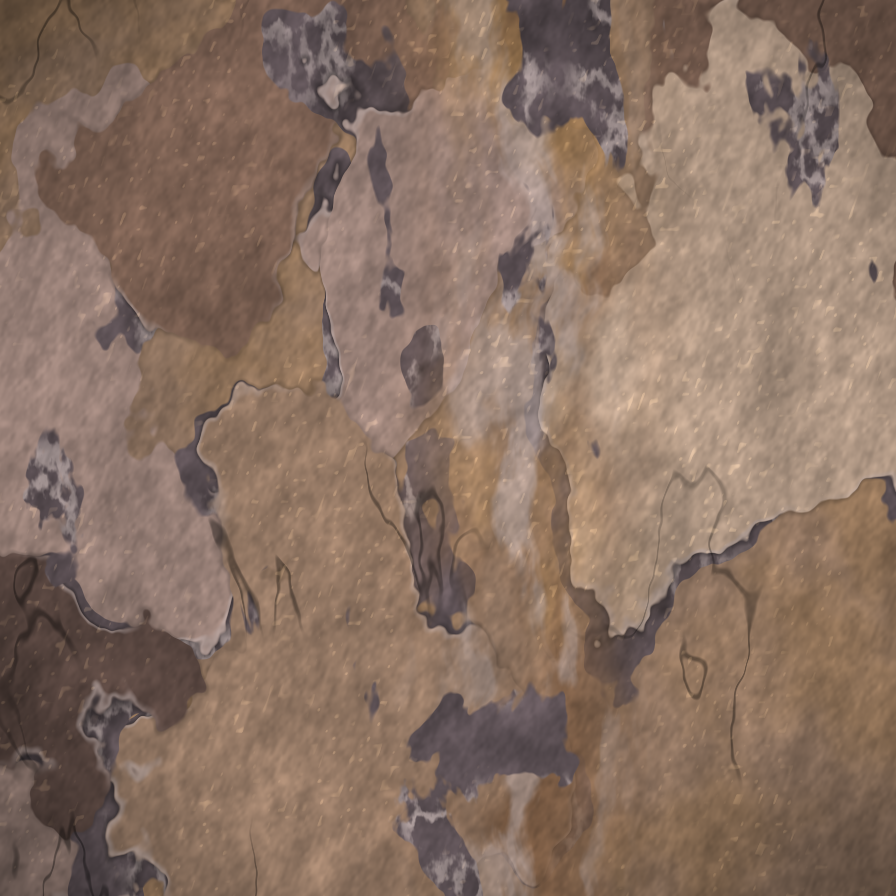
Give the GLSL for this texture, as a WebGL 2 fragment shader.

```glsl
#version 300 es
precision highp float;

uniform vec2 u_resolution;
out vec4 fragColor;

const vec3 BROWN = vec3(0.56, 0.455, 0.38);
const vec3 UMBER = vec3(0.48, 0.375, 0.32);
const vec3 PINK  = vec3(0.60, 0.505, 0.47);
const vec3 TAN   = vec3(0.69, 0.595, 0.52);
const vec3 DARK  = vec3(0.36, 0.285, 0.26);
const vec3 RUST  = vec3(0.49, 0.365, 0.27);
const vec3 OCHRE = vec3(0.61, 0.47, 0.32);
const vec3 SLATE = vec3(0.35, 0.305, 0.32);
const vec3 PALE  = vec3(0.70, 0.64, 0.63);

const float EDGE = 0.003;         // softness of plate borders
const float TILT = 0.18;          // lean of the plates
const float RAGGED = 0.48;        // how far borders wander
const float SLATE_WIDTH = 0.055;  // widest slate shelf beside a plate
const float SEAM_X = 0.60;
const float SEAM_WIDTH = 0.095;
const float GRAIN = 0.17;
const float VIGNETTE = 0.30;

// Plates from bottom to top: centre xy, half size zw
const int PLATES = 7;
const vec4 PLATE[PLATES] = vec4[](
    vec4(0.97, 0.90, 0.25, 0.30), vec4(0.06, 0.53, 0.20, 0.48),
    vec4(0.28, 0.86, 0.15, 0.30), vec4(0.42, 0.70, 0.10, 0.23),
    vec4(0.40, 0.18, 0.21, 0.36), vec4(0.83, 0.64, 0.19, 0.24),
    vec4(0.00, 0.03, 0.13, 0.20));
const vec3 PLATE_TONE[PLATES] = vec3[](UMBER, PINK, UMBER, PINK, BROWN, TAN, DARK);

float hash(vec2 p) {
    vec3 q = fract(p.xyx * 0.1031);
    q += dot(q, q.yzx + 33.33);
    return fract((q.x + q.y) * q.z);
}

float noise(vec2 p) {
    vec2 i = floor(p), f = fract(p);
    f = f * f * (3.0 - 2.0 * f);
    return mix(mix(hash(i), hash(i + vec2(1, 0)), f.x),
               mix(hash(i + vec2(0, 1)), hash(i + vec2(1, 1)), f.x), f.y);
}

float fbm(vec2 p) {
    float sum = 0.0, amp = 0.516;
    for (int i = 0; i < 5; i++) {
        sum += amp * noise(p);
        p = mat2(0.8, 0.6, -0.6, 0.8) * p * 2.03 + 11.7;
        amp *= 0.5;
    }
    return sum;
}

// Rounded diamond, positive inside
float plateDepth(vec2 p, vec4 plate) {
    vec2 l = p - plate.xy;
    l.x -= TILT * l.y;
    vec2 k = pow(abs(l / plate.zw), vec2(1.5));
    return (1.0 - pow(k.x + k.y, 0.667)) * min(plate.z, plate.w);
}

// Dark slate crossed by pale mineral veins
vec3 slateColour(vec2 p) {
    float vein = 1.0 - abs(2.0 * fbm(p * vec2(30.0, 17.0)) - 1.0);
    float patchy = smoothstep(0.42, 0.65, noise(p * vec2(16.0, 11.0) + 5.0));
    vec3 body = SLATE * (0.75 + 0.5 * fbm(p * 24.0));
    return mix(body, PALE, 0.75 * patchy * smoothstep(0.80, 0.98, vein));
}

void main() {
    vec2 p = gl_FragCoord.xy / u_resolution;
    vec2 drift = vec2(fbm(p * 4.0), fbm(p * 4.0 + 31.0)) - 0.5;
    vec2 w = p + 0.12 * drift;
    vec3 slate = slateColour(p);
    vec3 col = mix(BROWN, OCHRE, 0.45 * smoothstep(0.45, 0.7, fbm(w * 5.0 + 3.0)));

    // Overlapping plates with slate shelves, shadows and pale rims
    for (int i = 0; i < PLATES; i++) {
        vec2 seed = vec2(17.3, 9.1) * float(i + 1);
        float d = plateDepth(w, PLATE[i]) + RAGGED * (fbm(p * vec2(6.0, 4.5) + seed) - 0.5);
        float broken = noise(p * vec2(9.0, 6.0) + seed);
        float shelf = SLATE_WIDTH * smoothstep(0.55, 0.85, broken);
        col = mix(col, slate, smoothstep(-EDGE, EDGE, d + shelf - EDGE));
        col *= 1.0 - 0.35 * broken * smoothstep(-0.014, 0.0, d);
        col = mix(col, PLATE_TONE[i], smoothstep(-EDGE, EDGE, d));
        float rim = smoothstep(-EDGE, EDGE, d) * (1.0 - smoothstep(EDGE, 0.014, d));
        col = mix(col, PALE, 0.6 * rim * smoothstep(0.45, 0.75, broken));
    }

    // Rusty upright seam
    float offset = (w.x - SEAM_X) / SEAM_WIDTH;
    float seam = exp(-offset * offset);
    float stain = fbm(w * vec2(13.0, 6.0) + 50.0);
    vec3 rust = mix(RUST, OCHRE, smoothstep(0.42, 0.66, stain));
    col = mix(col, rust, seam * smoothstep(0.25, 0.55, fbm(w * vec2(9.0, 4.0) + 8.0)));
    float streak = fbm(w * vec2(22.0, 7.0) + 70.0);
    col = mix(col, PALE, 0.6 * seam * smoothstep(0.54, 0.70, streak));

    // Slate slivers, dense in the seam and rare elsewhere
    float sliver = fbm(w * vec2(12.0, 5.5) + 90.0) + 0.13 * seam - 0.71;
    col = mix(col, slate, smoothstep(0.0, 0.025, sliver));

    // Hairline cracks
    float crack = abs(fbm(w * vec2(5.0, 1.6) + 120.0) - 0.5);
    float open = smoothstep(0.5, 0.75, noise(p * 5.0 + 40.0));
    col *= 1.0 - 0.35 * open * (1.0 - smoothstep(0.001, 0.007, crack));

    // Mottling, shallow relief, grain and glints
    vec2 r = p * vec2(26.0, 17.0);
    col *= 1.0 + 0.38 * (fbm(w * vec2(8.0, 5.0) + 150.0) - 0.5);
    col *= 1.0 + 0.35 * (fbm(r) - fbm(r + vec2(-0.25, 0.3)));
    vec2 g = vec2(p.x - 0.35 * p.y, p.y);
    float grain = 0.5 * noise(g * vec2(230.0, 150.0)) + 0.5 * noise(g * vec2(110.0, 70.0) + 9.0);
    col *= 1.0 + GRAIN * (grain - 0.5) * 1.5;
    float glint = smoothstep(0.78, 0.98, noise(g * vec2(180.0, 125.0) + 60.0));
    col += vec3(0.12, 0.10, 0.07) * glint * smoothstep(0.35, 0.6, stain);

    col *= 1.0 - VIGNETTE * smoothstep(0.40, 0.75, length(p - 0.5));
    fragColor = vec4(clamp(col, 0.0, 1.0), 1.0);
}
```
